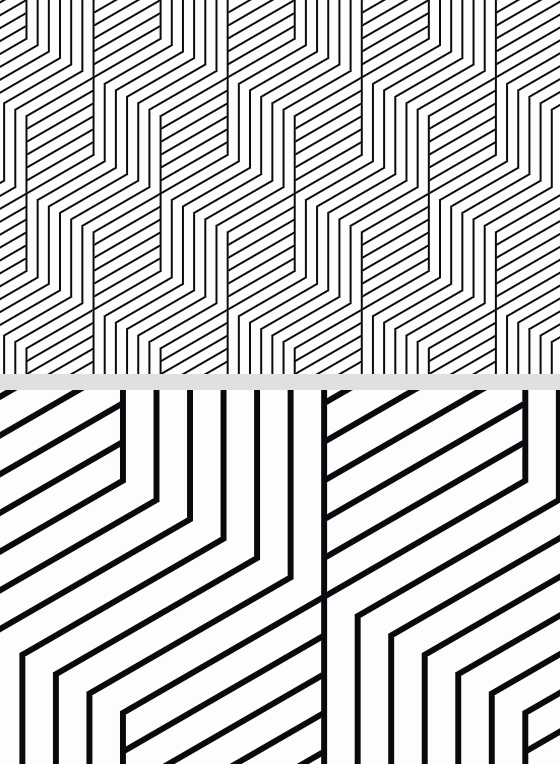
Top, the full canvas; bottom, a detail of the centre.
This pattern is drawn by a Shadertoy shader. Its source:

```glsl
const float COLUMN = 0.1793;            // column width, canvas height = 1
const float SIDE = COLUMN * 1.1547005;  // rhombus side, COLUMN / cos(30 deg)
const float LINES = 6.0;                // stripes per column
const float LINE_WIDTH = 0.0053;
const vec2 CROSSING = vec2(0.788, 0.4824);
const vec3 PAPER = vec3(0.992);
const vec3 INK = vec3(0.035, 0.035, 0.055);

// Distance to the nearest of a set of evenly spaced lines
float stripes(float t, float count, float scale) {
    return abs(fract(t * count + 0.5) - 0.5) / count * scale;
}

// Offset from the middle of a band that repeats every three sides
float bandOffset(float t, float middle) {
    return abs(mod(t - middle + 1.5, 3.0) - 1.5);
}

// Height above the falling 30 degree edge that starts at a column's crossing
float edgeHeight(vec2 q, float column) {
    return q.y - 1.5 * column + 0.5 * (q.x - column);
}

float coverage(float dist, float pixel) {
    return clamp(0.5 - dist / pixel, 0.0, 1.0);
}

float stroke(float dist, float width, float pixel) {
    return coverage(dist - 0.5 * width, pixel);
}

void mainImage(out vec4 fragColor, in vec2 fragCoord) {
    float pixel = 1.0 / iResolution.y;
    vec2 q = (fragCoord * pixel - CROSSING) / vec2(COLUMN, SIDE);

    // Rising diagonals and upright lines share the same spacing
    float diagonal = stroke(stripes(q.y - 0.5 * q.x, LINES, COLUMN), LINE_WIDTH, pixel);
    float upright = stroke(stripes(q.x, LINES, COLUMN), LINE_WIDTH, pixel);

    // One upright rhombus per column, staggered by half a repeat
    float height = edgeHeight(q, floor(q.x));
    float rhombus = coverage((bandOffset(height, -0.5) - 0.5) * COLUMN, pixel);
    float ink = mix(diagonal, upright, rhombus);

    // Column walls, two sides long, keep full width outside the rhombi
    float wall = floor(q.x + 0.5);
    float wallEnd = (bandOffset(edgeHeight(q, wall), 0.0) - 1.0) * COLUMN;
    float wallLine = stroke(abs(q.x - wall) * COLUMN, LINE_WIDTH, pixel);
    ink = max(ink, wallLine * coverage(wallEnd, pixel));

    fragColor = vec4(mix(PAPER, INK, ink), 1.0);
}
```
